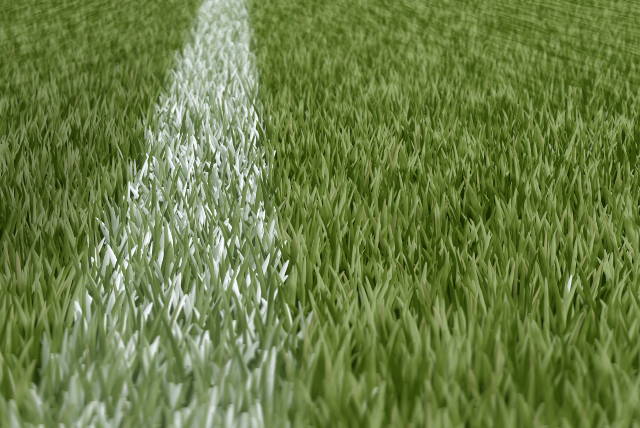
A WebGL 1 fragment shader for this texture:

```glsl
precision highp float;
// A painted line running away across a lawn, seen close to the ground.
// Blades stand in rows spaced evenly in log depth, drawn from far to near;
// each has a curved, tapered body softened by its distance from the focus.

uniform vec2 u_resolution;

// View: vanishing point in units of canvas height
const vec2 VANISH = vec2(0.556, 1.19);
const float FOCUS_NEAR = 0.40;
const float FOCUS_FAR = 0.64;

// Blade layout, relative to the ground scale at each row
const int ROWS = 36;
const float ROW_STEP = 0.005;
const float CELL = 0.066;
const float LEAN = 0.054;
const float THIN = 0.0034;
const float THICK = 0.0074;

// Painted strip, in ground coordinates
const float LINE_LEFT = -0.41;
const float LINE_RIGHT = 0.115;
const float LINE_FRAY = 0.07;

const vec3 SOIL = vec3(0.10, 0.17, 0.01);
const vec3 GREEN_DEEP = vec3(0.20, 0.29, 0.03);
const vec3 GREEN_MID = vec3(0.38, 0.47, 0.17);
const vec3 GREEN_PALE = vec3(0.58, 0.65, 0.43);
const vec3 DRY = vec3(0.64, 0.62, 0.43);
const vec3 PAINT_SHADE = vec3(0.48, 0.56, 0.43);
const vec3 PAINT_LIT = vec3(0.90, 0.92, 0.93);

vec4 hash4(vec2 p) {
  float n = dot(p, vec2(12.9898, 78.233));
  return fract(sin(vec4(n, n + 17.3, n + 41.7, n + 73.1)) * 43758.5);
}

float valueNoise(vec2 p) {
  vec2 i = floor(p), f = fract(p);
  f = f * f * (3.0 - 2.0 * f);
  float low = mix(hash4(i).x, hash4(i + vec2(1.0, 0.0)).x, f.x);
  float high = mix(hash4(i + vec2(0.0, 1.0)).x, hash4(i + 1.0).x, f.x);
  return mix(low, high, f.y);
}

// Soft membership of the painted strip
float stripMask(float x) {
  return smoothstep(LINE_LEFT - LINE_FRAY, LINE_LEFT + LINE_FRAY, x)
       * smoothstep(LINE_RIGHT + LINE_FRAY, LINE_RIGHT - LINE_FRAY, x);
}

vec3 bladeColor(float t, vec4 r, float painted, float strip, float patchTone) {
  float tone = clamp(0.06 + t * 0.68 + (r.y - 0.5) * 1.05 + (patchTone - 0.5) * 0.75, 0.0, 1.0);
  vec3 grass = mix(GREEN_DEEP, GREEN_MID, smoothstep(0.0, 0.55, tone));
  grass = mix(grass, GREEN_PALE, smoothstep(0.5, 1.0, tone));
  grass = mix(grass, DRY, 0.7 * step(0.94, r.z) * t);
  grass = mix(grass, PAINT_SHADE, 0.4 * strip);
  float lit = clamp(0.2 + t * 0.55 + (r.y - 0.5) * 1.1, 0.0, 1.0);
  return mix(grass, mix(PAINT_SHADE, PAINT_LIT, lit), painted);
}

void main() {
  vec2 p = gl_FragCoord.xy / u_resolution.y;
  float depth = -log(1.0 - p.y / VANISH.y);
  float groundX = (p.x - VANISH.x) / (VANISH.y - p.y);
  float patchTone = valueNoise(vec2(groundX * 9.0, depth * 13.0)) * 0.55
                  + valueNoise(vec2(groundX * 25.0, depth * 29.0) + 9.0) * 0.45;

  // Depth of field, as a radius in canvas heights
  float blur = 0.4 / u_resolution.y + 0.0004
             + 0.0075 * smoothstep(FOCUS_NEAR, 0.0, p.y)
             + 0.0045 * smoothstep(FOCUS_FAR, 1.0, p.y);

  // Undergrowth seen through the gaps
  float far = smoothstep(0.55, 1.0, p.y);
  vec3 color = mix(SOIL, GREEN_MID * 0.85, 0.7 * far);
  color = mix(color, PAINT_SHADE, stripMask(groundX) * mix(0.35, 0.9, far));

  float firstRow = floor(depth / ROW_STEP);
  for (int i = 0; i < ROWS; i++) {
    float row = firstRow - float(i);
    float scale = VANISH.y * exp(-row * ROW_STEP);
    float baseY = VANISH.y - scale;
    float height = (p.y - baseY) / scale;
    float x = (p.x - VANISH.x) / scale;
    float shift = hash4(vec2(row, 3.7)).x;
    float cell = floor(x / CELL + shift);
    float soft = min(blur / scale, 0.03);

    for (int j = -1; j <= 1; j++) {
      float id = cell + float(j);
      vec4 r = hash4(vec2(id, row));
      vec4 q = hash4(vec2(id + 31.0, row + 57.0));
      float rootX = (id + r.x - shift) * CELL;
      float strip = stripMask(rootX);
      float painted = step(q.w, strip * mix(0.52, 0.9, smoothstep(0.1, 0.9, baseY)));

      float tall = mix(0.06 + 0.11 * q.x, 0.03 + 0.09 * q.x, painted);
      float t = height / tall;
      if (t > 0.0 && t < 1.0) {
        float lean = (q.y * 2.0 - 1.0) * LEAN;
        float bend = mix(0.1, 0.8, q.z) * (1.0 - 0.6 * painted);
        float spine = lean * t * mix(1.0, t, bend);
        float slope = lean * mix(1.0, 2.0 * t, bend) / tall;
        float side = (x - rootX - spine) / sqrt(1.0 + slope * slope);
        float width = mix(THIN, THICK, r.w) * (1.0 + 0.3 * painted) * sqrt(1.0 - t * t * t);
        float cover = 1.0 - smoothstep(max(width - soft, 0.0), width + soft, abs(side));
        cover *= min(1.0, 1.8 * width / (width + soft)) * smoothstep(0.0, 0.2, t);
        vec3 shade = bladeColor(t, r, painted, strip, patchTone);
        shade *= 1.0 + 0.18 * clamp(side / (width + soft), -1.0, 1.0);
        color = mix(color, shade, cover);
      }
    }
  }

  // Broad light: a darker left lawn, paler distance
  float leftLawn = smoothstep(LINE_LEFT + 0.05, LINE_LEFT - 0.25, groundX);
  color *= 1.0 - 0.18 * leftLawn * smoothstep(0.15, 0.45, p.y) * (1.0 - 0.6 * far);
  color = mix(color, color * 1.06 + 0.01, far);
  gl_FragColor = vec4(clamp(color, 0.0, 1.0), 1.0);
}
```
